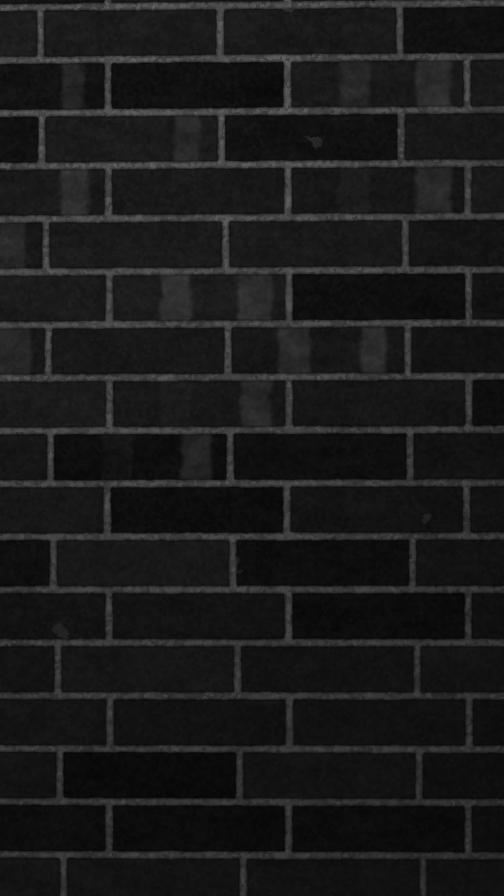
A WebGL 2 fragment shader for this texture:

```glsl
#version 300 es
precision highp float;
// Dark charcoal brick wall in running bond, with grey mortar and pale banded stains.

#define BRICK_W 0.3565     // brick pitch across, in canvas widths
#define ROW_H 0.1054       // row pitch, in canvas widths
#define TOP_JOINT 0.0104   // first bed joint below the top edge
#define HALF_JOINT 0.0072  // half the mortar width
#define BRICK_TONE 0.098
#define MORTAR_TONE 0.245
#define STAIN_TONE 0.105
#define ROUGHNESS 0.0011   // wobble of the brick edges
#define GRAIN 130.0        // grain cells across the canvas

uniform vec2 u_resolution;
out vec4 fragColor;

float hash(vec2 p) {
    vec3 q = fract(vec3(p.xyx) * 0.1031);
    q += dot(q, q.yzx + 33.33);
    return fract((q.x + q.y) * q.z);
}

// Cellular noise: x = distance to the nearest seed, y = random value of its cell
vec2 cellular(vec2 p) {
    vec2 cell = floor(p), nearest = vec2(9.0, 0.0);
    for (int j = -1; j <= 1; j++)
        for (int i = -1; i <= 1; i++) {
            vec2 id = cell + vec2(i, j);
            vec2 seed = id + vec2(hash(id), hash(id + 57.0));
            float d = distance(p, seed);
            if (d < nearest.x) nearest = vec2(d, hash(id + 113.0));
        }
    return nearest;
}

// Layered sines, roughly -1 to 1
float ripple(vec2 p) {
    float sum = 0.0, amp = 0.5;
    for (int i = 0; i < 4; i++) {
        sum += amp * sin(p.x + 1.7 * sin(p.y)) * cos(p.y + 1.3 * sin(p.x * 0.8));
        p = mat2(1.5, 1.1, -1.1, 1.5) * p + 2.3;
        amp *= 0.6;
    }
    return sum;
}

// Soft vertical band inside a brick
float band(float u, float centre, float halfWidth) {
    return 1.0 - smoothstep(halfWidth - 0.02, halfWidth + 0.02, abs(u - centre));
}

// Stained bricks lie on a skewed lattice in the upper half
float stain(vec2 id, float u, float wobble) {
    float lattice = mod(4.0 * id.y + 6.0 * id.x, 11.0);
    float stained = step(0.5, lattice) * step(lattice, 5.5)
                  * step(0.5, id.y) * step(id.y, 8.5) * step(id.x, 2.5);
    float right = band(u + wobble, 0.81, 0.06 + 0.05 * hash(id + 7.0));
    float left = band(u - wobble, 0.37, 0.085) * step(0.5, id.x) * hash(id + 19.0);
    return stained * max(right * mix(0.5, 1.0, hash(id + 31.0)), left);
}

void main() {
    vec2 uv = gl_FragCoord.xy / u_resolution;
    float pixel = 1.0 / u_resolution.x;
    vec2 p = vec2(gl_FragCoord.x, u_resolution.y - gl_FragCoord.y) * pixel;

    // Slight convergence of the courses
    float y = p.y + (p.x - 0.5) * (0.009 - 0.007 * p.y) - TOP_JOINT;

    // Running bond: even rows drift to the right on the way down
    float row = floor(y / ROW_H);
    float even = 1.0 - mod(row, 2.0);
    float shift = mix(0.2155, 0.079 + 0.0028 * row, even);
    shift += 0.006 * (hash(vec2(row, 3.0)) - 0.5);
    float across = (p.x - shift) / BRICK_W;
    vec2 id = vec2(floor(across) + 1.0, row);
    vec2 local = vec2(fract(across), fract(y / ROW_H));

    // Distance inward from the rough brick edge
    vec2 edge = min(local, 1.0 - local) * vec2(BRICK_W, ROW_H) - HALF_JOINT;
    vec2 corner = max(0.004 - edge, 0.0);
    float inside = min(min(edge.x, edge.y), 0.004 - length(corner));
    inside += ROUGHNESS * (ripple(p * 95.0) + ripple(p * 31.0 + 5.0));
    float brickMask = smoothstep(-pixel, pixel, inside);

    // Grain and slow mottling
    float grain = cellular(p * GRAIN).y - 0.5;
    float mottle = ripple(p * vec2(22.0, 34.0));
    float streak = ripple(p * vec2(9.0, 70.0) + id * 3.1);

    // Brick face: own tone, a few burnt ones, stains and a dark rim
    float burnt = step(0.8, hash(id + 41.0));
    float face = BRICK_TONE * mix(0.88, 1.14, hash(id + 5.0)) * (1.0 - 0.36 * burnt);
    face += 0.012 * mottle + 0.008 * streak + 0.026 * grain;
    float pale = stain(id, local.x, 0.02 * ripple(p * 40.0));
    face += STAIN_TONE * pale * (0.9 + 0.3 * mottle);
    face *= mix(0.68, 1.0, smoothstep(0.0, 0.006, inside));

    // Rare mortar smears and chips
    vec2 chip = cellular(p * 9.0 + 0.12 * ripple(p * 80.0));
    float smear = step(0.965, chip.y) * (1.0 - smoothstep(0.08, 0.13, chip.x));
    face = mix(face, 0.2, 0.6 * smear);

    // Mortar: gritty, darker where it meets the brick
    float mortar = MORTAR_TONE + 0.035 * mottle + 0.085 * grain;
    mortar *= mix(1.08, 0.78, smoothstep(-0.006, 0.0, inside));

    // Light falls off towards the foot and the right side
    float light = mix(0.74, 1.1, smoothstep(0.0, 0.95, uv.y));
    light *= 1.04 - 0.14 * uv.x * uv.x;
    fragColor = vec4(vec3(mix(mortar, face, brickMask) * light), 1.0);
}
```
